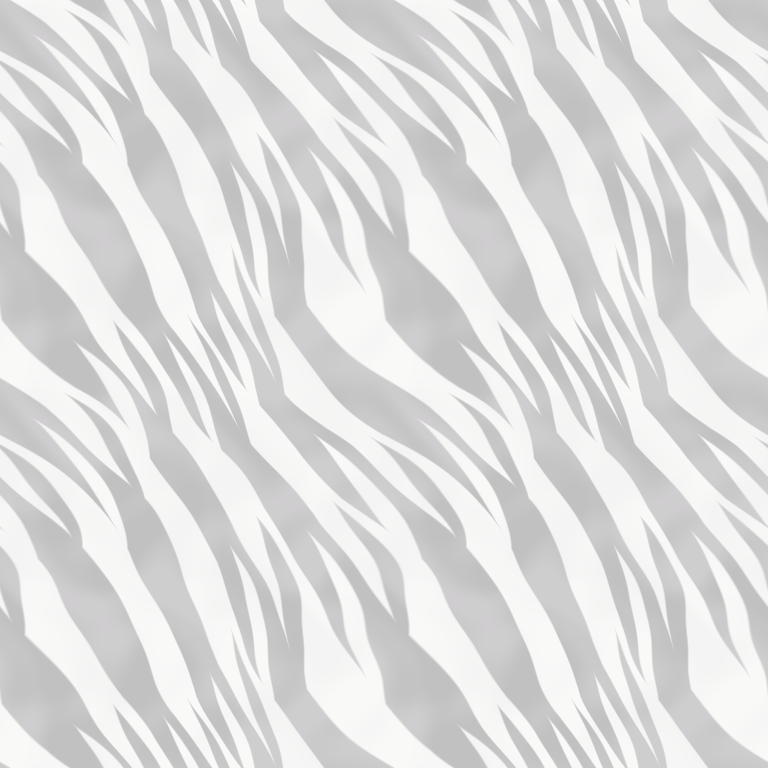
A Shadertoy shader for this pattern:

```glsl
// Pale grey zebra stripes running down to the right, two tiles per side.
// One long stripe winds around each tile; slender slits of either colour
// split it into forks and long pointed tips. Layered sines cloud the colours.

const float TAU = 6.2831853;

float hash(vec2 k) {
    return fract(sin(dot(k, vec2(12.99, 78.23))) * 437.58);
}

// Bends the tile so stripes crowd and steepen in places, with wavy edges.
vec2 bend(vec2 p) {
    vec2 a = TAU * p;
    vec2 slow = vec2(0.055 * sin(a.x - 3.45) + 0.015 * sin(a.y + 0.8),
                     -0.035 * sin(a.y - 2.3) + 0.015 * sin(a.x + a.y + 2.0));
    vec2 ripple = vec2(sin(3.0 * a.y - a.x + 1.1) + 0.5 * sin(7.0 * a.y + 2.0 * a.x),
                       sin(4.0 * a.x + 2.0 * a.y + 4.0));
    return p + slow + 0.004 * ripple;
}

// Approximate signed distance to the stripe edge, positive inside the grey.
float stripeDistance(vec2 p) {
    float across = dot(p, vec2(4.0, 3.0));
    float along = dot(p, vec2(3.0, -4.0));

    // Plain stripes centred on whole numbers
    float halfWidth = 0.26 + 0.04 * sin(TAU * (2.0 * p.x - p.y) + 1.0);
    float stripe = halfWidth - abs(fract(across + 0.5) - 0.5);

    // Slits start as a point mid-stripe and drift out into the next colour;
    // the stripe swells around them
    float greySlit = -1.0;
    float whiteSlit = -1.0;
    for (int k = -1; k <= 1; k++) {
        float lane = floor(2.0 * across) + float(k);
        float isGap = mod(lane, 2.0);
        float t = (along - 3.5 * lane) * 7.0 / 25.0;
        vec2 id = vec2(mod(floor(t), 7.0), isGap);
        float start = 0.3 * hash(id + 3.0);
        float span = 0.55 + 0.14 * hash(id + 8.0);
        float q = clamp((fract(t) - start) / span, -0.1, 1.1);
        float width = (0.085 + 0.045 * hash(id + 5.0)) * sin(0.5 * TAU * q);
        float x = across - 0.5 * lane;
        float slit = width - abs(x - 0.08 + 0.5 * q * q);
        float swell = 1.2 * max(width, 0.0) * (1.0 - q) * max(1.0 - 2.0 * abs(x), 0.0);
        if (isGap > 0.5) {
            greySlit = max(greySlit, slit);
            stripe -= swell;
        } else {
            whiteSlit = max(whiteSlit, slit);
            stripe += swell;
        }
    }
    return min(max(stripe, greySlit), -whiteSlit) / 5.0;
}

// Wrapping cloud from 0 to 1, made of sines that bend each other.
float cloud(vec2 p) {
    vec2 a = TAU * p;
    a += 0.8 * sin(2.0 * a.yx + vec2(0.7, 2.9));
    float n = sin(2.0 * a.x + a.y) + sin(3.0 * a.y - a.x + 1.7)
            + 0.6 * sin(4.0 * a.x + 3.0 * a.y + 4.1);
    return smoothstep(-1.8, 1.8, n);
}

void mainImage(out vec4 fragColor, in vec2 fragCoord) {
    vec2 tile = 2.0 * fragCoord / iResolution.xy;
    float ink = smoothstep(-0.0032, 0.0032, stripeDistance(bend(tile)));

    // Clouded white ground and faintly violet grey stripes
    vec3 ground = mix(vec3(0.958, 0.958, 0.956), vec3(0.976, 0.976, 0.973), cloud(tile));
    vec3 grey = mix(vec3(0.757, 0.757, 0.758), vec3(0.812, 0.806, 0.812),
                    cloud(tile.yx + 0.37));
    fragColor = vec4(mix(ground, grey, ink), 1.0);
}
```
